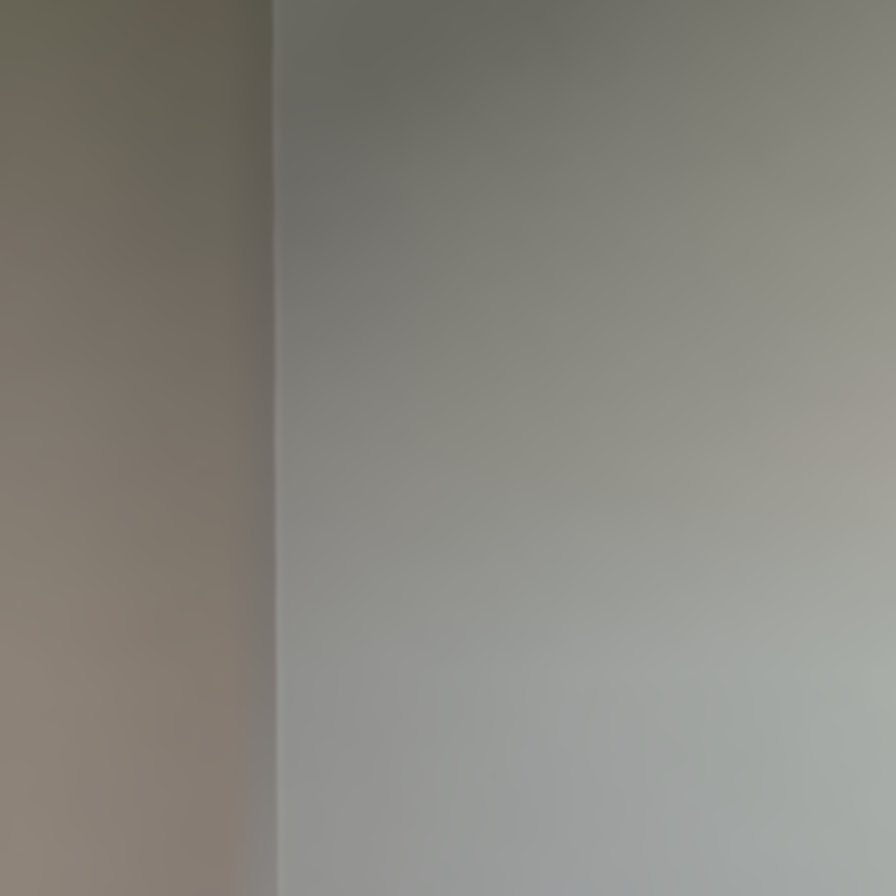
Reproduce this texture procedurally as a three.js fragment shader.

```glsl
// Two plain walls meeting at a soft vertical corner, lit from the lower right.
varying vec2 vUv;

float hash(vec2 p) {
  return fract(sin(dot(p, vec2(127.1, 311.7))) * 43758.5453);
}

float valueNoise(vec2 p) {
  vec2 cell = floor(p);
  vec2 f = fract(p);
  f = f * f * (3.0 - 2.0 * f);
  float low = mix(hash(cell), hash(cell + vec2(1.0, 0.0)), f.x);
  float high = mix(hash(cell + vec2(0.0, 1.0)), hash(cell + vec2(1.0, 1.0)), f.x);
  return mix(low, high, f.y);
}

// Five evenly spaced colours from the floor (y = 0) to the ceiling (y = 1).
vec3 ramp(float y, vec3 c0, vec3 c1, vec3 c2, vec3 c3, vec3 c4) {
  float t = clamp(y, 0.0, 1.0) * 4.0;
  vec3 c = mix(c0, c1, clamp(t, 0.0, 1.0));
  c = mix(c, c2, clamp(t - 1.0, 0.0, 1.0));
  c = mix(c, c3, clamp(t - 2.0, 0.0, 1.0));
  return mix(c, c4, clamp(t - 3.0, 0.0, 1.0));
}

// Warm side wall, greyer and darker towards the corner.
vec3 sideWall(vec2 p, float corner) {
  vec3 outer = ramp(p.y, vec3(0.56, 0.52, 0.48), vec3(0.55, 0.51, 0.47),
    vec3(0.51, 0.48, 0.44), vec3(0.46, 0.43, 0.39), vec3(0.40, 0.39, 0.33));
  vec3 inner = ramp(p.y, vec3(0.53, 0.49, 0.46), vec3(0.52, 0.48, 0.44),
    vec3(0.48, 0.45, 0.41), vec3(0.42, 0.40, 0.36), vec3(0.38, 0.36, 0.31));
  vec3 crease = ramp(p.y, vec3(0.53, 0.52, 0.51), vec3(0.49, 0.47, 0.45),
    vec3(0.45, 0.43, 0.41), vec3(0.39, 0.37, 0.34), vec3(0.35, 0.34, 0.30));
  vec3 wall = mix(outer, inner, smoothstep(0.0, 0.24, p.x));
  return mix(wall, crease, smoothstep(corner - 0.065, corner - 0.005, p.x));
}

// Cool main wall, brightening to the right and downwards.
vec3 mainWall(vec2 p, float corner) {
  vec3 near = ramp(p.y, vec3(0.57, 0.57, 0.56), vec3(0.56, 0.56, 0.55),
    vec3(0.52, 0.51, 0.49), vec3(0.44, 0.43, 0.41), vec3(0.42, 0.42, 0.39));
  vec3 middle = ramp(p.y, vec3(0.61, 0.62, 0.62), vec3(0.61, 0.62, 0.61),
    vec3(0.56, 0.56, 0.53), vec3(0.50, 0.50, 0.47), vec3(0.42, 0.42, 0.39));
  vec3 far = ramp(p.y, vec3(0.65, 0.67, 0.66), vec3(0.66, 0.68, 0.66),
    vec3(0.63, 0.62, 0.59), vec3(0.57, 0.57, 0.53), vec3(0.50, 0.50, 0.46));
  float t = (p.x - corner) / (1.0 - corner);
  vec3 wall = mix(near, middle, clamp(t * 2.2, 0.0, 1.0));
  wall = mix(wall, far, clamp((t - 0.45) / 0.55, 0.0, 1.0));
  // Diagonal shade falling from the ceiling.
  vec2 d = (p - vec2(0.42, 0.92)) / vec2(0.16, 0.12);
  d.x -= 0.4 * d.y;
  return wall - 0.03 * exp(-dot(d, d));
}

void main() {
  // The corner leans slightly and has a faint plaster wobble.
  float wobble = valueNoise(vec2(3.0, vUv.y * 22.0)) - 0.5;
  float corner = mix(0.310, 0.304, vUv.y) + 0.0015 * wobble;
  float side = vUv.x - corner;
  vec3 color = mix(sideWall(vUv, corner), mainWall(vUv, corner),
    smoothstep(-0.004, 0.004, side));

  // Pale worn ridge just beside the corner.
  float ridge = exp(-pow((side - 0.004) / 0.005, 2.0));
  color += 0.018 * ridge * mix(0.6, 1.0, valueNoise(vec2(8.0, vUv.y * 30.0)));

  // Soft plaster mottling.
  float mottle = valueNoise(vUv * vec2(12.0, 18.0)) + valueNoise(vUv * 45.0);
  color += 0.004 * (mottle - 1.0);
  gl_FragColor = vec4(color, 1.0);
}
```
